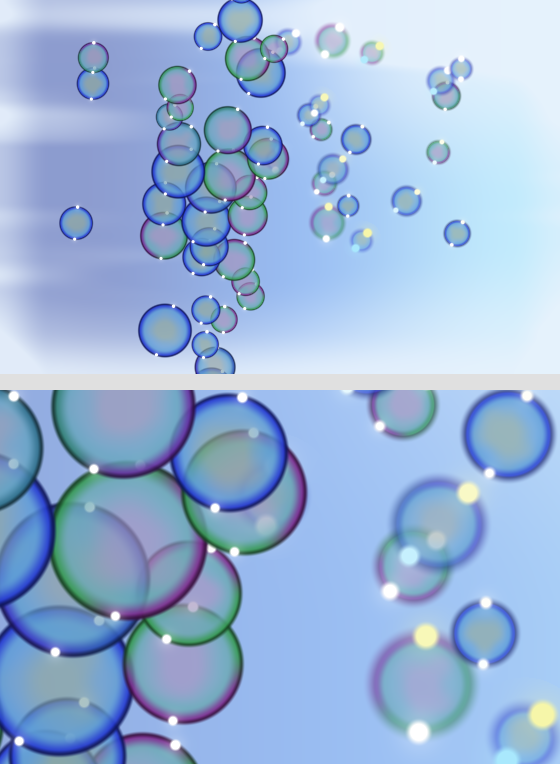
Top, the full canvas; bottom, a detail of the centre.
A WebGL 2 fragment shader for this background:

```glsl
#version 300 es
precision highp float;

uniform vec2 u_resolution;
out vec4 fragColor;

const float PI = 3.14159;

float hash(float n) {
    return fract(sin(n * 12.9898) * 43758.5453);
}

float hash2(vec2 p) {
    return fract(sin(dot(p, vec2(127.1, 311.7))) * 43758.5453);
}

float noise(vec2 p) {
    vec2 cell = floor(p), f = fract(p);
    f = f * f * (3.0 - 2.0 * f);
    float low = mix(hash2(cell), hash2(cell + vec2(1, 0)), f.x);
    float high = mix(hash2(cell + vec2(0, 1)), hash2(cell + vec2(1, 1)), f.x);
    return mix(low, high, f.y);
}

// Lavender to cyan sky with haze, streaks and bright edges
vec3 skyColor(vec2 uv) {
    const vec3 lavender = vec3(0.55, 0.61, 0.81);
    const vec3 azure = vec3(0.60, 0.74, 0.95);
    const vec3 paleCyan = vec3(0.76, 0.92, 0.99);
    const vec3 haze = vec3(0.91, 0.95, 0.99);
    vec3 sky = mix(lavender, azure, smoothstep(0.12, 0.58, uv.x));
    sky = mix(sky, paleCyan, smoothstep(0.48, 0.95, uv.x));

    float glow = smoothstep(0.38, 0.8, uv.x) * smoothstep(0.45, 0.85, uv.y);
    float ground = smoothstep(0.3, 0.0, uv.y + 0.06 * sin(uv.x * 5.0));
    float streaks = noise(vec2(uv.x * 1.6, uv.y * 7.0 + uv.x) + 3.0);
    streaks = 0.7 * streaks + 0.3 * noise(vec2(uv.x * 3.0, uv.y * 19.0));
    vec2 border = min(uv, 1.0 - uv);
    float edge = smoothstep(0.09, -0.01, border.x) + 0.5 * smoothstep(0.12, 0.0, border.y);
    float amount = 0.75 * glow + 0.65 * ground + 0.55 * smoothstep(0.4, 0.85, streaks) + 0.5 * edge;
    return mix(sky, haze, clamp(amount, 0.0, 0.92));
}

// Small bright disc
vec3 addGlint(vec3 base, vec2 p, float radius, float blur, vec3 tint) {
    float d = length(p);
    float disc = 1.0 - smoothstep(radius - blur, radius + blur, d);
    float halo = 0.25 * exp(-d * d / (radius * radius * 4.0));
    return mix(base, tint, clamp(0.9 * disc + halo, 0.0, 1.0));
}

// Translucent film: iridescent core, coloured ring, dark rim, two reflections
vec3 addBubble(vec3 base, vec2 p, float radius, float blur, float seed) {
    float t = length(p) / radius;
    if (t > 2.0) return base;
    float soft = blur / radius;
    float kind = smoothstep(0.45, 0.75, hash(seed + 0.3));
    float side = 0.5 + 0.5 * sin(atan(p.y, p.x) + 2.0 * PI * hash(seed + 0.7));
    float swirl = noise(p / radius * 2.2 + seed * 7.0) - 0.5;
    float focus = 1.0 - smoothstep(0.004, 0.012, blur);

    vec3 core = mix(vec3(0.54, 0.65, 0.61), vec3(0.64, 0.58, 0.74), kind);
    vec3 ring = mix(vec3(0.36, 0.61, 0.84), vec3(0.42, 0.66, 0.70), kind);
    vec3 twoTone = mix(vec3(0.20, 0.60, 0.30), vec3(0.50, 0.14, 0.55), smoothstep(0.35, 0.75, side));
    vec3 rim = mix(vec3(0.13, 0.20, 0.82), twoTone, kind);

    vec3 film = mix(core, ring, smoothstep(0.25, 0.8, t + 0.3 * swirl));
    film = mix(film, rim, smoothstep(0.74, 0.97, t));
    film *= 1.0 - 0.55 * focus * smoothstep(0.91, 0.98, t);
    float cover = 1.0 - smoothstep(1.0 - soft, 1.0 + soft, t);
    float density = mix(0.66, 0.93, smoothstep(0.55, 0.95, t)) * mix(0.72, 1.0, focus);
    vec3 color = mix(base, film, cover * density);

    // Reflections sit on opposite sides of the rim
    float angle = 0.7 + 0.9 * hash(seed + 1.1);
    vec2 toward = radius * 0.96 * vec2(cos(angle), sin(angle));
    vec3 warm = mix(vec3(1.0), vec3(0.96, 0.96, 0.62), (1.0 - focus) * step(0.5, hash(seed + 1.9)));
    vec3 cool = mix(vec3(1.0), vec3(0.62, 0.90, 0.99), (1.0 - focus) * step(0.4, hash(seed + 2.3)));
    float size = mix(0.0125, 0.0045, focus);
    color = addGlint(color, p - toward, size, 0.3 * blur + 0.001, warm);
    return addGlint(color, p + toward, size * 0.9, 0.3 * blur + 0.001, cool);
}

void main() {
    vec2 p = gl_FragCoord.xy / u_resolution.y;
    float pixel = 1.0 / u_resolution.y;
    vec3 color = skyColor(gl_FragCoord.xy / u_resolution);

    // Distant, defocused bubbles drifting to the right
    for (float i = 0.0; i < 19.0; i++) {
        float x = 0.74 + 0.5 * pow(hash(i + 11.2), 1.8);
        float y = 0.34 + 0.58 * (i + hash(i + 31.4)) / 19.0;
        float radius = mix(0.024, 0.046, hash(i + 51.6));
        float blur = mix(0.005, 0.011, hash(i + 71.8));
        color = addBubble(color, p - vec2(x, y), radius, blur, i + 91.0);
    }

    // Few lone bubbles on the left
    for (float i = 0.0; i < 3.0; i++) {
        vec2 center = vec2(0.15 + 0.25 * hash(i + 4.6), 0.35 + 0.24 * (i + hash(i + 8.2)));
        color = addBubble(color, p - center, 0.036 + 0.012 * hash(i + 2.1), max(0.002, pixel), i + 131.0);
    }

    // Sharp rising column, densest in the middle
    for (float i = 0.0; i < 32.0; i++) {
        float level = 2.0 * (i + hash(i + 151.3)) / 32.0 - 1.0;
        float y = 0.49 + level * (0.32 + 0.22 * abs(level));
        float spread = hash(i + 171.7) + hash(i + 191.9) - 1.0;
        float x = 0.53 + 0.14 * y + 0.2 * spread;
        float radius = mix(0.036, 0.073, pow(hash(i + 211.5), 1.4));
        color = addBubble(color, p - vec2(x, y), radius, max(0.002, pixel), i + 231.0);
    }

    fragColor = vec4(clamp(color, 0.0, 1.0), 1.0);
}
```
